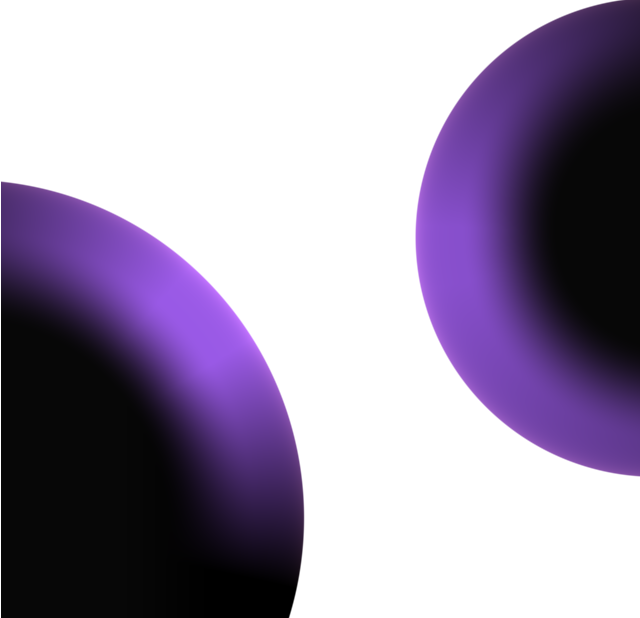
Write a Shadertoy shader that draws this background.

```glsl
// Angular falloff around an axis; fade holds the slopes on its left and right sides
float sideLight(vec2 d, float axis, vec2 fade) {
    vec2 a = vec2(cos(axis), sin(axis));
    float turn = atan(a.x * d.y - a.y * d.x, dot(a, d));
    float away = max(abs(turn) - 0.14, 0.0);
    return clamp(1.0 - away * (turn > 0.0 ? fade.x : fade.y), 0.0, 1.0);
}

// Dark sphere with a soft lit band and a thin bright rim
vec3 shadeBall(vec2 d, float radius, float band, float light, vec3 tint, vec3 base) {
    float depth = max(radius - length(d), 0.0);
    float rim = exp(-depth / 0.013) * sqrt(light);
    return mix(base, tint, band * light) + vec3(0.17, 0.11, 0.10) * rim;
}

// Antialiased disc coverage
float disc(vec2 d, float radius) {
    float pixel = 1.0 / iResolution.y;
    return 1.0 - smoothstep(-pixel, pixel, length(d) - radius);
}

void mainImage(out vec4 fragColor, in vec2 fragCoord) {
    vec2 p = fragCoord / iResolution.y;
    vec3 color = vec3(1.0);

    // Lower left ball, its core fading to pure black on the right
    vec2 d = p - vec2(-0.055, 0.162);
    float band = smoothstep(0.317, 0.472, length(d));
    float light = sideLight(d, 0.70, vec2(0.875, 1.30));
    vec3 base = vec3(0.027) * (1.0 - smoothstep(0.18, 0.36, p.x));
    vec3 ball = shadeBall(d, 0.547, band, light, vec3(0.60, 0.35, 0.90), base);
    float margin = smoothstep(0.001, 0.0025, p.x);
    color = mix(color, ball, disc(d, 0.547) * margin);

    // Upper right ball with an offset core
    d = p - vec2(1.060, 0.616);
    band = smoothstep(0.189, 0.348, length(p - vec2(1.092, 0.629)));
    light = sideLight(d, 3.23, vec2(0.25, 0.50));
    ball = shadeBall(d, 0.3875, band, light, vec3(0.53, 0.31, 0.80), vec3(0.027));
    color = mix(color, ball, disc(d, 0.3875));

    fragColor = vec4(color, 1.0);
}
```
